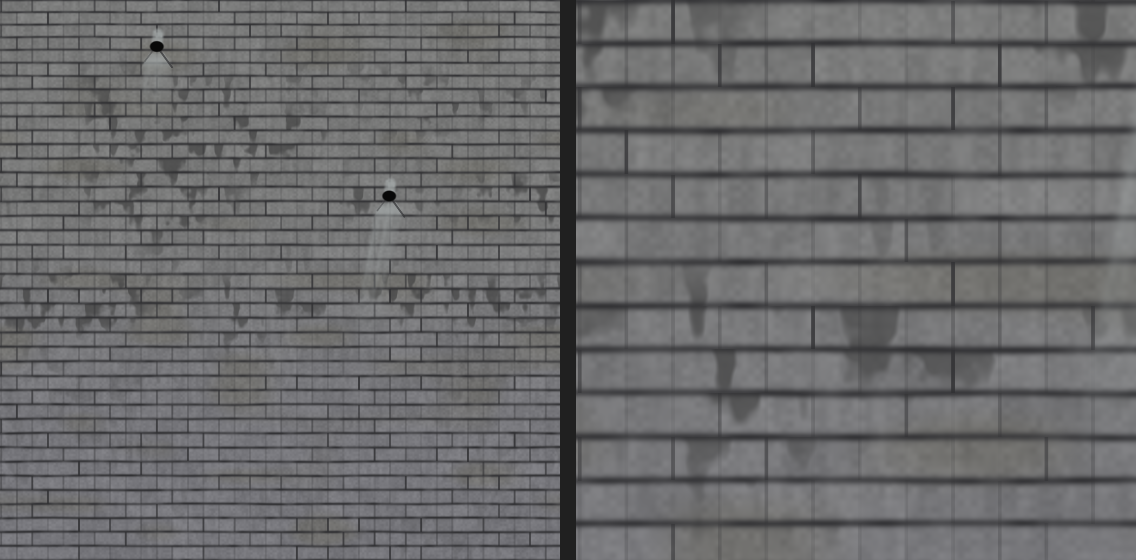
Left: the whole. Right: its middle third, enlarged.
This texture is drawn by a WebGL 1 fragment shader. Its source:

```glsl
precision highp float;
// Weathered grey slate wall in running courses, with two drain pipes and pale runoff.
uniform vec2 u_resolution;

const float ROWS = 40.0;
const float COLUMNS = 18.0;
const float COURSE_SQUEEZE = 0.165;  // makes the upper courses shallower
const float COURSE_LINE = 0.0018;    // spread of the shadow under a course
const float JOINT_HALF = 0.0008;
const float JOINT_SHIFT = 0.08;
const vec2 PIPE_A = vec2(0.280, 0.083);
const vec2 PIPE_B = vec2(0.695, 0.350);
const vec3 SLATE_TOP = vec3(0.480, 0.482, 0.480);
const vec3 SLATE_BASE = vec3(0.472, 0.472, 0.492);
const vec3 MOSS = vec3(0.43, 0.425, 0.40);
const vec3 SHADOW = vec3(0.19, 0.19, 0.20);
const vec3 STAIN = vec3(0.27, 0.27, 0.27);
const vec3 LIME = vec3(0.63, 0.65, 0.65);
const vec3 HOLE = vec3(0.03);

float hash(vec2 p) {
  return fract(sin(dot(p, vec2(127.1, 311.7))) * 43758.5453);
}

// Value noise that wraps after the given number of cells.
float noise(vec2 p, vec2 cells) {
  vec2 i = floor(p);
  vec2 f = fract(p);
  f = f * f * (3.0 - 2.0 * f);
  vec2 a = mod(i, cells);
  vec2 b = mod(i + 1.0, cells);
  return mix(mix(hash(a), hash(vec2(b.x, a.y)), f.x),
             mix(hash(vec2(a.x, b.y)), hash(b), f.x), f.y);
}

float wrapNoise(vec2 p, vec2 cells) {
  return noise(p * cells, cells);
}

float segment(vec2 p, vec2 a, vec2 b) {
  vec2 d = b - a;
  return length(p - a - d * clamp(dot(p - a, d) / dot(d, d), 0.0, 1.0));
}

// Pipe mouth with a pale collar, a flared apron and a fading runoff streak.
vec3 drawPipe(vec3 color, vec2 p, float runLength, float drift, float pixel) {
  float t = clamp((p.y - 0.018) / runLength, 0.0, 1.0);
  float x = p.x + drift * t;
  float run = smoothstep(0.016, 0.024, p.y) * (1.0 - t);
  run *= 1.0 - smoothstep(0.018, 0.030, abs(x));
  run *= 0.25 + 0.75 * noise(vec2(x * 150.0 + 40.0, p.y * 12.0), vec2(200.0));
  color = mix(color, LIME, 0.65 * run);

  float apronHalf = 0.008 + 0.55 * max(p.y - 0.006, 0.0);
  float apron = 1.0 - smoothstep(apronHalf, apronHalf + 0.004, abs(p.x));
  apron *= smoothstep(0.007, 0.016, p.y) * (1.0 - smoothstep(0.025, 0.043, p.y));
  color = mix(color, LIME, 0.6 * apron);

  float collar = segment(p, vec2(0.002, -0.022), vec2(0.001, -0.004)) - 0.009;
  float patchy = 0.45 + 0.5 * noise(p * 220.0 + 60.0, vec2(200.0));
  color = mix(color, LIME, patchy * (1.0 - smoothstep(-0.003, 0.004, collar)));

  float strut = segment(p, vec2(0.006, 0.008), vec2(0.027, 0.037)) - 0.0008;
  float sideShade = segment(p, vec2(-0.006, 0.006), vec2(-0.021, 0.026)) - 0.0005;
  color = mix(color, SHADOW, 0.7 * (1.0 - smoothstep(0.0, pixel, strut)));
  color = mix(color, SHADOW, 0.4 * (1.0 - smoothstep(0.0, pixel, sideShade)));

  float mouth = length(p * vec2(0.9, 1.15)) - 0.011;
  return mix(color, HOLE, 1.0 - smoothstep(-pixel, pixel, mouth));
}

void main() {
  vec2 uv = gl_FragCoord.xy / u_resolution;
  uv.y = 1.0 - uv.y;
  float pixel = 1.0 / min(u_resolution.x, u_resolution.y);

  // Courses and tiles
  float rest = 1.0 - uv.y;
  float course = ROWS * (uv.y + COURSE_SQUEEZE * uv.y * rest * rest * rest);
  course += 0.06 * (wrapNoise(uv, vec2(12.0, 40.0)) - 0.5);
  float row = mod(floor(course), ROWS);
  float drop = fract(course);
  float gridX = uv.x * COLUMNS * 2.0 - JOINT_SHIFT;
  float tile = mod(floor((gridX + mod(row, 2.0)) * 0.5), COLUMNS);

  // Slate tone: broad tint, tile variation, vertical streaks and grain
  vec3 color = mix(SLATE_TOP, SLATE_BASE, smoothstep(0.3, 0.85, uv.y));
  float mossy = smoothstep(0.62, 0.9, wrapNoise(uv, vec2(7.0, 20.0)));
  color = mix(color, MOSS, 0.6 * mossy);
  color += 0.035 * (hash(vec2(tile, row + 70.0)) - 0.5);
  color += 0.045 * (wrapNoise(uv, vec2(150.0, 40.0)) - 0.5);
  color += 0.045 * (wrapNoise(uv, vec2(256.0)) - 0.5);

  // Damp stains hanging from the course edges
  float zone = smoothstep(0.06, 0.2, uv.y) * (1.0 - 0.8 * smoothstep(0.55, 0.75, uv.y));
  zone *= smoothstep(0.3, 0.7, wrapNoise(uv + 0.37, vec2(9.0, 11.0)));
  float blot = noise(vec2(uv.x * 64.0, row + 0.3 * drop), vec2(64.0, ROWS));
  blot += 0.25 * (wrapNoise(uv, vec2(130.0, 100.0)) - 0.5) - 0.22 * drop;
  color = mix(color, STAIN, 0.75 * zone * smoothstep(0.55, 0.78, blot));

  // Upright joints, strong between tiles and faint at mid tile
  float joint = floor(gridX + 0.5);
  float jointDist = abs(gridX - joint) / (COLUMNS * 2.0);
  float wear = hash(vec2(mod(joint, COLUMNS * 2.0), row + 20.0));
  float between = mod(joint + row, 2.0);
  float jointInk = mix(0.75 * wear * wear + 0.12, 0.3 * wear * wear, between);
  color = mix(color, SHADOW, jointInk * (1.0 - smoothstep(JOINT_HALF, JOINT_HALF + pixel, jointDist)));

  // Shadow lines under the courses
  float edge = min(drop, 1.0 - drop) / (ROWS * COURSE_LINE);
  float lineInk = 0.6 + 0.4 * wrapNoise(uv, vec2(60.0, ROWS));
  color = mix(color, SHADOW, lineInk * exp(-0.5 * edge * edge));

  color = drawPipe(color, uv - PIPE_A, 0.12, 0.004, pixel);
  color = drawPipe(color, uv - PIPE_B, 0.25, 0.045, pixel);
  gl_FragColor = vec4(color, 1.0);
}
```
